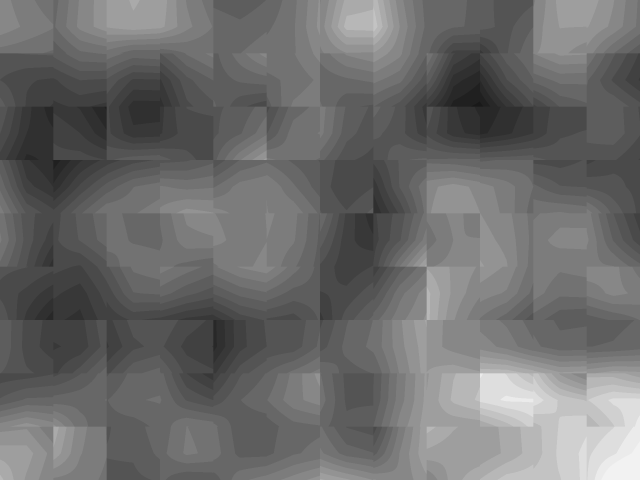
A Shadertoy shader for this texture:

```glsl
// Grey terraced noise: faceted contour bands, torn here and there along block edges.

float hash(vec2 p) {
    vec3 q = fract(p.xyx * 0.1031);
    q += dot(q, q.yzx + 33.33);
    return fract((q.x + q.y) * q.z);
}

// Smooth value noise, centred on zero
float smoothNoise(vec2 p) {
    vec2 cell = floor(p), f = fract(p);
    f = f * f * (3.0 - 2.0 * f);
    float low = mix(hash(cell), hash(cell + vec2(1, 0)), f.x);
    float high = mix(hash(cell + vec2(0, 1)), hash(cell + vec2(1, 1)), f.x);
    return mix(low, high, f.y) - 0.5;
}

float heightAt(vec2 node) {
    return 0.36 * smoothNoise(node / 8.0 + 5.37)
         + 0.62 * smoothNoise(node / 4.0 + 31.62)
         + 0.27 * smoothNoise(node / 2.0 + 70.25);
}

// Straight interpolation between grid nodes gives the contours their corners
float facetedHeight(vec2 p) {
    vec2 node = floor(p), f = fract(p);
    float low = mix(heightAt(node), heightAt(node + vec2(1, 0)), f.x);
    float high = mix(heightAt(node + vec2(0, 1)), heightAt(node + vec2(1, 1)), f.x);
    return mix(low, high, f.y);
}

// Mostly near zero, so only a few corners shift much
float cornerShift(vec2 corner) {
    float h = 2.0 * hash(corner) - 1.0;
    return h * h * h * h * h;
}

// Each block has its own corner heights, so neighbours part along their border
float tear(vec2 p, vec2 size, float seed) {
    vec2 f = fract(p / size);
    vec2 corner = 2.0 * floor(p / size) + seed;
    float low = mix(cornerShift(corner), cornerShift(corner + vec2(1, 0)), f.x);
    float high = mix(cornerShift(corner + vec2(0, 1)), cornerShift(corner + vec2(1, 1)), f.x);
    return mix(low, high, f.y);
}

float shade(vec2 p) {
    float height = facetedHeight(p)
                 + 0.15 * tear(p, vec2(4, 6), 11.0)
                 + 0.12 * tear(p, vec2(2), 143.0);
    height *= 0.88 + 1.2 * height * height;

    // One set of flat steps
    height = floor(height * 25.0 + 0.5) / 25.0;
    return clamp(0.405 + height + 0.4 * height * height, 0.0, 0.95);
}

void mainImage(out vec4 fragColor, in vec2 fragCoord) {
    // Average a 3 x 3 grid of samples to smooth the edges
    float grey = 0.0;
    for (int i = 0; i < 9; i++) {
        vec2 offset = (vec2(i % 3, i / 3) - 1.0) / 3.0;
        grey += shade((fragCoord + offset) / iResolution.y * 18.0);
    }
    fragColor = vec4(vec3(grey / 9.0), 1.0);
}
```
